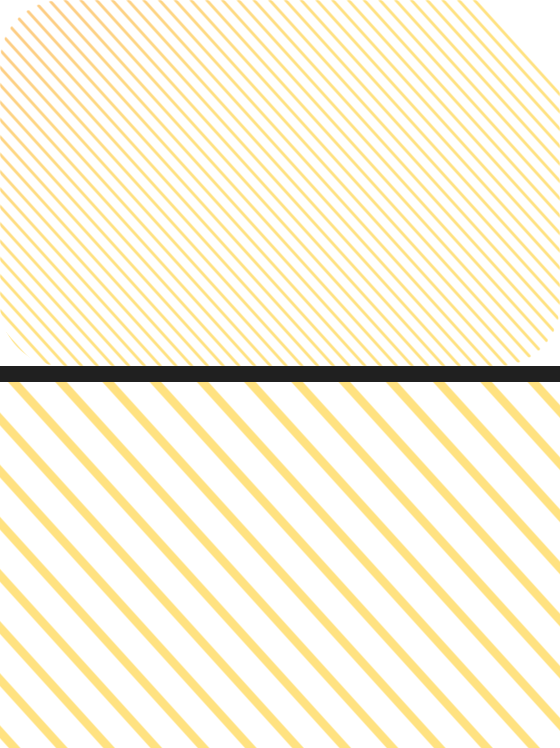
Top: the whole. Bottom: its middle third, enlarged.
This pattern is drawn by a Shadertoy shader. Its source:

```glsl
// Fifty thin slanted stripes with round ends, fitted inside a rounded panel on white.
// One signed distance per pixel: nearest stripe, intersected with the panel,
// tinted by a soft gradient from orange at the upper left to yellow.

float roundedBox(vec2 p, vec2 halfSize, float radius) {
    vec2 q = abs(p) - halfSize + radius;
    return length(max(q, 0.0)) + min(max(q.x, q.y), 0.0) - radius;
}

// Intersects a stripe (distance from its axis) with the panel, rounding the stripe ends.
float roundCapped(float axisDist, float panel, float halfWidth) {
    float end = panel + halfWidth;
    return max(axisDist, length(vec2(axisDist, max(end, 0.0)))) - halfWidth;
}

void mainImage(out vec4 fragColor, in vec2 fragCoord) {
    // Canvas heights, measured from the upper left corner.
    float pixel = 1.0 / iResolution.y;
    vec2 size = vec2(iResolution.x * pixel, 1.0);
    vec2 p = vec2(fragCoord.x, iResolution.y - fragCoord.y) * pixel;

    float panel = roundedBox(p - 0.5 * size, 0.5 * size, 0.170);

    // Nearest stripe; the clamped index leaves the upper right corner empty.
    float spacing = 0.03188;
    float halfWidth = 0.0039;
    float across = dot(p, vec2(0.7411, -0.6713)) - 0.1316;
    float index = clamp(round(across / spacing), -23.0, 26.0);
    float axisDist = abs(across - index * spacing);

    // The lowest stripe only grazes the panel, so it is cut to a sliver.
    float stripe = index < -22.5
        ? max(axisDist - halfWidth, panel)
        : roundCapped(axisDist, panel, halfWidth);
    float coverage = smoothstep(pixel, -pixel, stripe);

    // Orange fades to yellow away from the upper left.
    float fade = smoothstep(0.0, 0.85, dot(p, vec2(0.75, 0.95)));
    vec3 ink = mix(vec3(0.99, 0.80, 0.52), vec3(1.0, 0.885, 0.505), fade);

    fragColor = vec4(mix(vec3(1.0), ink, coverage), 1.0);
}
```
